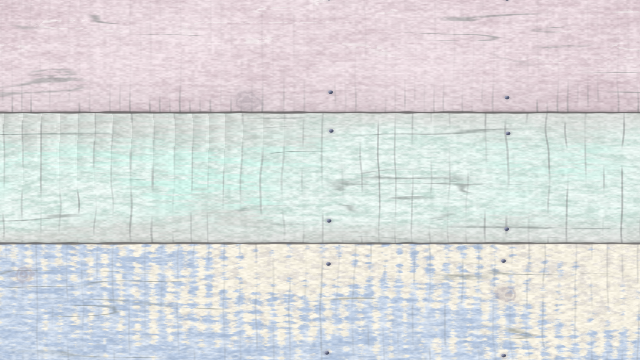
Write a Shadertoy shader that draws this texture.

```glsl
float hash(vec2 p) {
    return fract(sin(dot(p, vec2(127.1, 311.7))) * 43758.5453);
}

float noise(vec2 p) {
    vec2 i = floor(p), f = fract(p);
    f = f * f * (3.0 - 2.0 * f);
    return mix(mix(hash(i), hash(i + vec2(1, 0)), f.x),
               mix(hash(i + vec2(0, 1)), hash(i + vec2(1, 1)), f.x), f.y);
}

float fbm(vec2 p) {
    float sum = 0.0, amp = 0.5;
    for (int i = 0; i < 4; i++) {
        sum += amp * noise(p);
        p = p * 2.03 + 17.3;
        amp *= 0.5;
    }
    return sum / 0.9375;
}

// Thin contour of stretched noise, broken into short strokes
float strokes(vec2 p, vec2 scale, float width, float gate) {
    float line = 1.0 - smoothstep(0.0, width, abs(noise(p * scale) - 0.5));
    return line * smoothstep(gate, gate + 0.15, noise(p * scale * vec2(0.9, 0.6) + 41.0));
}

// Upright saw cuts: x is the line strength, y the phase across one cut
vec2 sawCuts(vec2 p, float period, float seed) {
    float s = p.x / period + 0.5 * noise(vec2(p.x * 6.0, seed)) + 0.25 * noise(p * vec2(4, 14) + seed);
    float id = floor(s);
    float dist = abs(fract(s) - 0.5) * period;
    float line = 1.0 - smoothstep(0.0005, 0.0012 + 1.2 / iResolution.y, dist);
    float broken = smoothstep(0.3, 0.7, noise(vec2(id * 7.3, p.y * 16.0 + seed)));
    return vec2(line * broken * (0.4 + 0.6 * hash(vec2(id, seed))), fract(s + 0.5));
}

void knot(inout vec3 col, vec2 p, vec2 center, float size) {
    vec2 q = (p - center) * vec2(0.8, 1.1);
    float r = length(q) / size + 0.7 * (fbm(p * 45.0) - 0.5);
    float rings = 0.5 + 0.5 * sin(r * 15.0);
    col = mix(col, vec3(0.66, 0.62, 0.65), (0.2 + 0.35 * rings) * (1.0 - smoothstep(0.3, 1.1, r)));
}

void mainImage(out vec4 fragColor, in vec2 fragCoord) {
    vec2 p = fragCoord / iResolution.y;
    float pixel = 1.0 / iResolution.y;
    float plankHeight = 0.3635;
    float plank = floor((p.y + 0.0395) / plankHeight);
    float h = p.y + 0.0395 - plank * plankHeight;
    float seed = plank * 19.0;

    // Wood grain and paint wear
    vec2 g = p + vec2(seed, 0.014 * noise(p * vec2(4, 9) + seed));
    float grain = fbm(g * vec2(14, 110));
    float fleck = fbm(g * vec2(55, 140) + 9.0);
    float patches = fbm(g * vec2(2.5, 7));
    float rough = 0.5 * grain + 0.5 * fleck;
    vec3 col;
    float cuts;

    if (plank > 1.5) {
        // Pink plank with pale scratches, cuts only along its foot
        col = mix(vec3(0.84, 0.76, 0.79), vec3(0.94, 0.885, 0.905), smoothstep(0.2, 0.7, 0.6 * rough + 0.4 * patches));
        float scratch = strokes(g, vec2(5, 48), 0.12, 0.5) * smoothstep(0.08, 0.2, h);
        col = mix(col, vec3(0.96, 0.94, 0.94), 0.75 * scratch * smoothstep(0.35, 0.55, fleck));
        cuts = sawCuts(p, 0.028, seed).x * (0.12 + 0.88 * smoothstep(0.13, 0.02, h + 0.06 * patches));
        col *= 1.0 - 0.05 * smoothstep(0.12, 0.0, h);
    } else if (plank > 0.5) {
        // Mint plank with bare wood along its edges and ripples at the left
        vec2 saw = sawCuts(p, 0.052, seed);
        col = mix(vec3(0.79, 0.88, 0.85), vec3(0.92, 0.965, 0.95), smoothstep(0.25, 0.65, rough));
        col = mix(col, vec3(0.76, 0.95, 0.90), 0.6 * smoothstep(0.45, 0.7, patches) * smoothstep(0.4, 0.6, grain));
        float edge = smoothstep(0.09, 0.18, abs(h - 0.18) + 0.22 * (patches - 0.5));
        col = mix(col, mix(vec3(0.78, 0.77, 0.75), vec3(0.90, 0.88, 0.88), rough), 0.65 * edge);
        float ripple = saw.y - 0.5 + 0.6 * (noise(vec2(floor(p.x / 0.052) * 3.0, p.y * 45.0)) - 0.5);
        col += 0.08 * ripple * smoothstep(1.0, 0.5, p.x) * smoothstep(0.08, 0.3, h);
        cuts = saw.x * 0.9;
    } else {
        // Blue plank worn to cream between the cuts, more so at the right
        vec2 saw = sawCuts(p, 0.044, seed);
        vec3 blue = mix(vec3(0.69, 0.76, 0.86), vec3(0.85, 0.89, 0.94), smoothstep(0.25, 0.7, rough));
        vec3 cream = mix(vec3(0.90, 0.88, 0.85), vec3(0.97, 0.95, 0.89), smoothstep(0.3, 0.6, fleck));
        float band = 0.5 + 0.5 * cos(6.2832 * (saw.y - 0.5));
        float wear = 0.55 * rough + 0.45 * patches + 0.14 * (band - 0.5)
                   + 0.07 * (p.x - 0.9) + 0.35 * (h - 0.2);
        col = mix(blue, cream, smoothstep(0.42, 0.58, wear));
        cuts = saw.x * 0.45;
    }

    // Cuts, cracks and fine speckle
    col = mix(col, vec3(0.57, 0.58, 0.58), 0.6 * cuts);
    float crack = strokes(g + 5.0, vec2(3.5, 42), 0.06, 0.58);
    col = mix(col, vec3(0.50, 0.53, 0.52), 0.5 * crack * smoothstep(0.3, 0.6, grain));
    col += 0.09 * (noise(p * vec2(110, 230)) - 0.5);

    knot(col, p, vec2(0.69, 0.72), 0.045);
    knot(col, p, vec2(0.065, 0.236), 0.04);
    knot(col, p, vec2(1.405, 0.18), 0.035);

    // Seams between planks: dark gap with a soft shadow above
    float seam = min(h, plankHeight - h) + 0.002 * (noise(vec2(p.x * 30.0, seed)) - 0.5);
    col *= 1.0 - 0.12 * smoothstep(0.014, 0.0, h);
    col = mix(col, vec3(0.38, 0.37, 0.37), 0.8 * (1.0 - smoothstep(0.0008, 0.0015 + pixel, seam)));

    // Nails: two columns, two rows on each plank
    for (int i = 0; i < 12; i++) {
        float board = float(i / 4), row = float(i / 2 % 2), column = float(i % 2);
        vec2 id = vec2(board + 3.0 * row, column);
        vec2 center = vec2(0.92 + 0.485 * column, board * plankHeight + 0.012 + 0.253 * row);
        center += 0.024 * (vec2(hash(id), hash(id + 7.0)) - 0.5);
        vec2 d = (p - center) * vec2(0.85, 1.1);
        float r = length(d);
        vec3 steel = mix(vec3(0.32, 0.34, 0.42), vec3(0.60, 0.62, 0.72), smoothstep(-0.004, 0.006, d.y - d.x));
        col = mix(col, vec3(0.62, 0.60, 0.62), 0.3 * smoothstep(0.014, 0.005, r));
        col = mix(col, steel, 1.0 - smoothstep(0.0055 - 0.5 * pixel, 0.0055 + 0.5 * pixel, r));
    }

    fragColor = vec4(clamp(col, 0.0, 1.0), 1.0);
}
```
